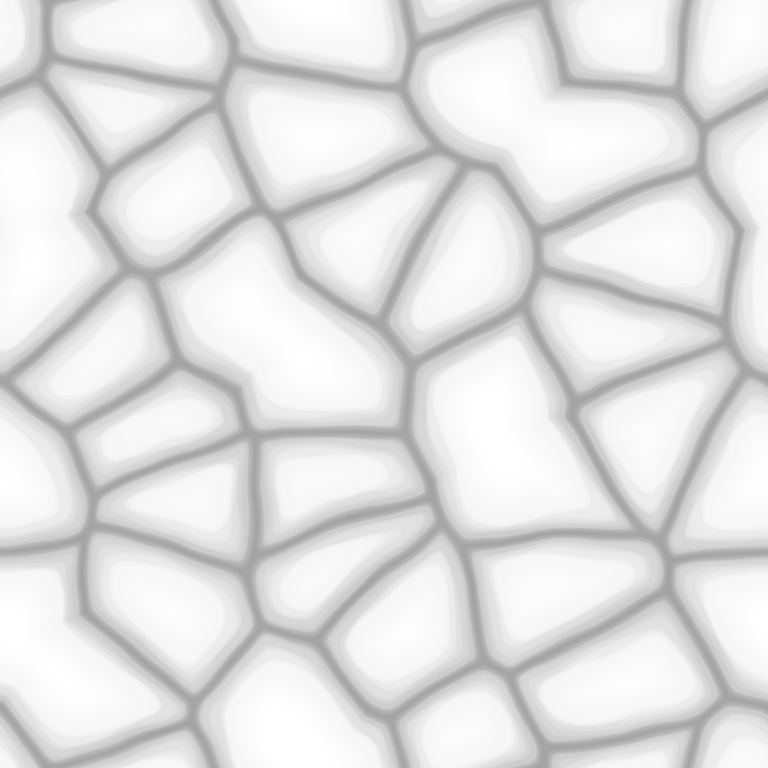
Write a Shadertoy shader that draws this texture map.

```glsl
// Seamless pale paving: rounded, terraced stones parted by grey joints.
// Voronoi sites sit on a slanted lattice that wraps after 34 cells; some pairs
// of cells fuse into bent stones, and the gap to the border sets the tone.

const float CELLS = 34.0;                       // determinant of the lattice
const mat2 LATTICE = mat2(4.0, -3.0, 2.0, 7.0); // whole numbers, so it tiles
const vec2 UP = vec2(0.0, 1.0);
const float JOINT_TONE = 0.645;

vec2 hash2(vec2 p) {
    vec2 q = vec2(dot(p, vec2(127.1, 311.7)), dot(p, vec2(269.5, 183.3)));
    return fract(sin(q) * 43758.5);
}

// Gradient noise that wraps after a whole number of cells
float corner(vec2 cell, vec2 f, vec2 offset, float period, float seed) {
    vec2 id = floor(mod(cell + offset + 0.5, period));
    float angle = 6.2832 * hash2(id + seed * 17.3).x;
    return dot(vec2(cos(angle), sin(angle)), f - offset);
}

float gradientNoise(vec2 uv, float period, float seed) {
    vec2 cell = floor(uv * period);
    vec2 f = uv * period - cell;
    vec2 w = f * f * f * (f * (f * 6.0 - 15.0) + 10.0);
    float low = mix(corner(cell, f, vec2(0, 0), period, seed),
                    corner(cell, f, vec2(1, 0), period, seed), w.x);
    float high = mix(corner(cell, f, vec2(0, 1), period, seed),
                     corner(cell, f, vec2(1, 1), period, seed), w.x);
    return mix(low, high, w.y);
}

vec2 warp(vec2 uv, float period, float seed) {
    return vec2(gradientNoise(uv, period, seed), gradientNoise(uv, period, seed + 1.0));
}

// Same number for every wrapped copy of a lattice cell
float cellId(vec2 cell) {
    return floor(mod(cell.x + 24.0 * cell.y + 0.5, CELLS));
}

vec2 site(vec2 cell) {
    vec2 jitter = hash2(vec2(cellId(cell), 5.0)) - 0.5;
    return inverse(LATTICE) * (cell + 0.5 + 0.58 * jitter);
}

// Whether a cell fuses with the one above it
bool joinsUp(vec2 cell) {
    return mod(cellId(cell) * 13.0 + 0.5, CELLS) < 6.0;
}

vec2 partner(vec2 cell) {
    if (joinsUp(cell)) return cell + UP;
    if (joinsUp(cell - UP)) return cell - UP;
    return cell;
}

vec2 nearestCell(vec2 p) {
    vec2 base = floor(LATTICE * p);
    vec2 best = base;
    float bestDist = 9.0;
    for (int j = -2; j <= 2; j++)
    for (int i = -2; i <= 2; i++) {
        vec2 cell = base + vec2(i, j);
        float d = distance(p, site(cell));
        if (d < bestDist) { bestDist = d; best = cell; }
    }
    return best;
}

// Signed distance to the bisector, positive on the side of a
float bisector(vec2 p, vec2 a, vec2 b) {
    return dot(p - 0.5 * (a + b), normalize(a - b));
}

// Distance to the stone border, one value per corner rounding
vec2 borderGap(vec2 p, vec2 rounding) {
    vec2 cell = nearestCell(p);
    vec2 mate = partner(cell);
    vec2 own = site(cell), mateSite = site(mate);
    vec2 sum = vec2(0.0);
    for (int j = -3; j <= 3; j++)
    for (int i = -2; i <= 2; i++) {
        vec2 other = cell + vec2(i, j);
        if (other == cell || other == mate) continue;
        vec2 b = site(other);
        float d = max(bisector(p, own, b), bisector(p, mateSite, b));
        sum += exp(-d / rounding);
    }
    return -rounding * log(sum);
}

// A crisp outer lip followed by a gentle rise
float ledge(float gap, float edge) {
    return 0.6 * smoothstep(edge, edge + 0.003, gap)
         + 0.4 * smoothstep(edge, edge + 0.008, gap);
}

void mainImage(out vec4 fragColor, in vec2 fragCoord) {
    vec2 uv = fragCoord / iResolution.xy;
    vec2 p = uv + 0.020 * warp(uv, 5.0, 1.0) + 0.005 * warp(uv, 15.0, 3.0);
    vec2 gap = borderGap(p, vec2(0.004, 0.012));

    // Joint, shaded darkest along its middle
    float tone = JOINT_TONE + 0.07 * smoothstep(0.0, 0.007, gap.x);
    tone += 0.015 * gradientNoise(uv, 12.0, 5.0) * (1.0 - smoothstep(0.0, 0.01, gap.x));
    tone += 0.09 * smoothstep(0.0055, 0.0095, gap.x + 0.002 * gradientNoise(uv, 14.0, 6.0));

    // Uneven terraces, rounder towards the top
    for (int i = 0; i < 4; i++) {
        float level = float(i);
        float uneven = 1.0 + 0.6 * gradientNoise(uv, 8.0, 7.0 + level);
        float edge = (0.0105 + 0.005 * level) * uneven;
        tone += 0.04 * ledge(mix(gap.x, gap.y, level / 3.0), edge);
    }

    // Softly domed top
    tone += 0.035 * smoothstep(0.024, 0.085, gap.y);
    fragColor = vec4(vec3(clamp(tone, 0.0, 1.0)), 1.0);
}
```
